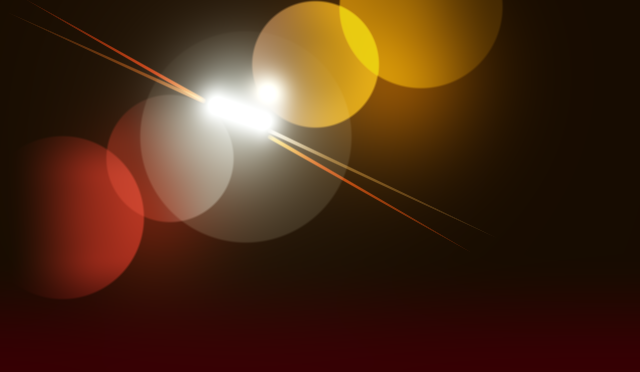
Write a WebGL 1 fragment shader that draws this background.

```glsl
precision highp float;
// Lens flare on a dark brown ground: a white-hot core with a cool halo,
// translucent red, grey and amber discs, and thin tapering light streaks.
// Every light is a distance function, layered with screen blending.

uniform vec2 u_resolution;

vec3 screen(vec3 base, vec3 light) {
  return 1.0 - (1.0 - base) * (1.0 - clamp(light, 0.0, 1.0));
}

float glow(vec2 p, vec2 center, float radius) {
  vec2 q = (p - center) / radius;
  return exp(-dot(q, q));
}

// Flat disc with a crisp edge, slightly brighter toward its rim
float disc(vec2 p, vec2 center, float radius) {
  float d = length(p - center);
  float inside = 1.0 - smoothstep(radius - 0.005, radius + 0.003, d);
  return inside * mix(0.8, 1.0, smoothstep(0.3, 1.0, d / radius));
}

float segmentDistance(vec2 p, vec2 a, vec2 b) {
  vec2 ab = b - a;
  return length(p - a - ab * clamp(dot(p - a, ab) / dot(ab, ab), 0.0, 1.0));
}

// Light needle: wide and hot at the root, thin and faint at the tip
vec3 streak(vec2 p, vec2 root, vec2 tip, vec3 hot, vec3 cool) {
  vec2 axis = tip - root;
  float t = dot(p - root, axis) / dot(axis, axis);
  float along = clamp(t, 0.0, 1.0);
  float d = length(p - root - axis * along);
  float width = mix(0.0085, 0.0015, along);
  float body = 1.0 - smoothstep(width * 0.25, width, d);
  float fade = pow(1.0 - along, 0.8) * smoothstep(-0.03, 0.02, t);
  return mix(hot, cool, smoothstep(0.0, 0.3, along)) * body * fade;
}

void main() {
  vec2 p = gl_FragCoord.xy / u_resolution.y;

  // Ground: near-black brown, deep red along the bottom
  vec3 color = mix(vec3(0.21, 0.0, 0.012), vec3(0.09, 0.045, 0.002),
                   smoothstep(0.0, 0.32, p.y));

  // Wide coloured glows
  color = screen(color, vec3(0.50, 0.27, 0.0) * glow(p, vec2(1.05, 0.80), 0.23));
  color = screen(color, vec3(0.30, 0.05, 0.03) * glow(p, vec2(0.40, 0.44), 0.20));
  color = screen(color, vec3(0.10, 0.08, 0.05) * glow(p, vec2(0.66, 0.70), 0.42));

  // Large olive-grey disc under the core, fading downward
  float bigFade = 0.25 + 0.75 * glow(p, vec2(0.62, 0.62), 0.21);
  color = screen(color, vec3(0.35, 0.34, 0.28) * bigFade
                 * disc(p, vec2(0.661, 0.632), 0.285)
                 * (1.0 - 0.75 * smoothstep(0.66, 0.82, p.y)));

  // Red disc, dissolving to the left
  color = screen(color, vec3(0.52, 0.10, 0.085) * disc(p, vec2(0.168, 0.415), 0.22)
                 * smoothstep(0.02, 0.27, p.x)
                 * (1.0 - 0.65 * smoothstep(0.10, 0.24, abs(p.y - 0.415))));

  // Left disc, turning from red to cool grey toward the core
  vec3 leftTint = mix(vec3(0.30, 0.065, 0.05), vec3(0.32, 0.33, 0.30),
                      smoothstep(0.35, 0.56, p.x + 0.25 * (p.y - 0.574)));
  color = screen(color, leftTint * disc(p, vec2(0.457, 0.574), 0.172)
                 * (1.0 - 0.6 * smoothstep(0.60, 0.75, p.y)));

  // Amber discs on the upper right
  float amber = disc(p, vec2(0.848, 0.827), 0.171);
  vec3 amberTint = mix(vec3(0.48, 0.32, 0.20), vec3(0.76, 0.52, 0.06),
                       smoothstep(0.70, 0.92, p.x));
  color = screen(color, amberTint * amber);
  float gold = disc(p, vec2(1.132, 0.982), 0.22);
  color = screen(color, vec3(0.62, 0.39, 0.012) * gold
                 * (1.0 - 0.75 * smoothstep(1.02, 1.34, p.x)));
  color = mix(color, vec3(0.90, 0.81, 0.05), 0.7 * min(amber * gold, 1.0));

  // Cool halo and white core
  color = screen(color, vec3(0.66, 0.71, 0.69) * glow(p, vec2(0.635, 0.70), 0.165));
  float core = segmentDistance(p, vec2(0.585, 0.715), vec2(0.705, 0.675));
  color = screen(color, vec3(1.25, 1.28, 1.25) * exp(-core * core / 0.0026));
  color = screen(color, vec3(1.35, 1.30, 1.15) * glow(p, vec2(0.720, 0.748), 0.052));

  // Streaks to the upper left and lower right
  color = screen(color, streak(p, vec2(0.548, 0.730), vec2(0.067, 1.003),
                 vec3(1.0, 0.62, 0.18), vec3(1.0, 0.24, 0.06)));
  color = screen(color, streak(p, vec2(0.548, 0.727), vec2(0.022, 0.966),
                 vec3(0.95, 0.60, 0.25), vec3(0.60, 0.27, 0.07)));
  color = screen(color, streak(p, vec2(0.725, 0.632), vec2(1.267, 0.321),
                 vec3(1.0, 0.80, 0.18), vec3(1.0, 0.30, 0.06)));
  color = screen(color, streak(p, vec2(0.725, 0.648), vec2(1.334, 0.361),
                 vec3(0.95, 0.90, 0.75), vec3(0.58, 0.40, 0.17)));

  gl_FragColor = vec4(color, 1.0);
}
```
